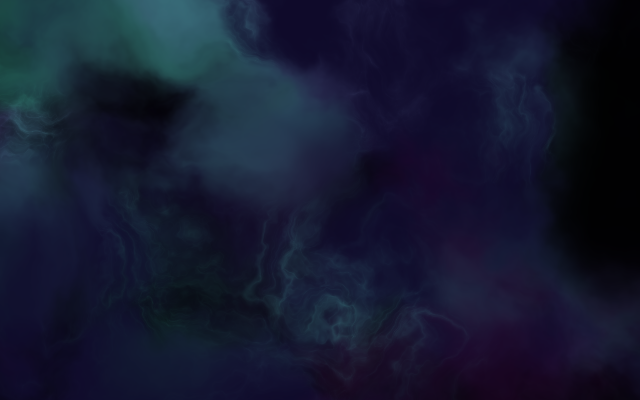
Write a WebGL 1 fragment shader that draws this texture.

```glsl
precision highp float;
// A dim nebula: teal and slate clouds over an indigo and plum sky.
// Broad glows set where gas gathers; warped fractal noise shapes it,
// and ridged noise cuts fine filaments into scattered patches of it.

uniform vec2 u_resolution;

#define CLOUD_SCALE 3.2
#define WARP 0.16
#define FILAMENT_SCALE 9.0
#define FILAMENT_DEPTH 0.85
#define CLOUD_GAIN 1.45
#define VOID_COLOR vec3(0.010, 0.006, 0.028)
#define INDIGO vec3(0.058, 0.040, 0.165)
#define PLUM vec3(0.150, 0.015, 0.170)
#define SLATE vec3(0.240, 0.270, 0.430)
#define TEAL vec3(0.260, 0.550, 0.560)
#define GREEN vec3(0.150, 0.500, 0.390)

float hash(vec2 cell) {
  vec3 h = fract(vec3(cell.xyx) * 0.1031);
  h += dot(h, h.yzx + 33.33);
  return fract((h.x + h.y) * h.z);
}

float noise(vec2 p) {
  vec2 cell = floor(p);
  vec2 f = fract(p);
  f = f * f * f * (f * (f * 6.0 - 15.0) + 10.0);
  float low = mix(hash(cell), hash(cell + vec2(1.0, 0.0)), f.x);
  float high = mix(hash(cell + vec2(0.0, 1.0)), hash(cell + 1.0), f.x);
  return mix(low, high, f.y);
}

// Turns and doubles the domain between octaves
vec2 nextOctave(vec2 p) {
  return mat2(1.6, 1.2, -1.2, 1.6) * p + 17.3;
}

float fbm(vec2 p) {
  float sum = 0.0;
  float amplitude = 0.5;
  for (int i = 0; i < 6; i++) {
    sum += amplitude * noise(p);
    p = nextOctave(p);
    amplitude *= 0.5;
  }
  return sum;
}

// Bright thin creases where the noise crosses its middle value
float filaments(vec2 p) {
  float sum = 0.0;
  float amplitude = 0.5;
  for (int i = 0; i < 5; i++) {
    float crease = 1.0 - abs(2.0 * noise(p) - 1.0);
    sum += amplitude * crease * crease;
    p = nextOctave(p);
    amplitude *= 0.55;
  }
  return sum;
}

float glow(vec2 p, vec2 center, vec2 radius) {
  vec2 q = (p - center) / radius;
  return exp(-dot(q, q));
}

// Where the gas gathers: upper banks, a misty heart, lower drifts
float gasEnvelope(vec2 p) {
  float gas = 0.90 * glow(p, vec2(0.60, 1.06), vec2(0.58, 0.27));
  gas += 0.60 * glow(p, vec2(0.00, 0.70), vec2(0.19, 0.24));
  gas += 0.48 * glow(p, vec2(0.47, 0.58), vec2(0.16, 0.17));
  gas += 0.42 * glow(p, vec2(1.22, 0.78), vec2(0.18, 0.15));
  gas += 0.36 * glow(p, vec2(0.78, 0.28), vec2(0.33, 0.15));
  gas += 0.40 * glow(p, vec2(1.50, 0.05), vec2(0.20, 0.24));
  return gas + 0.035;
}

void main() {
  vec2 p = gl_FragCoord.xy / u_resolution.y;
  vec2 drift = vec2(fbm(p * 2.6 + 4.1), fbm(p * 2.6 + 31.7)) - 0.5;
  vec2 q = p + WARP * 2.0 * drift;

  // Sky: black hollows, indigo haze and plum stains
  float haze = smoothstep(0.28, 0.60, fbm(q * 2.3 + 9.4));
  vec3 color = mix(VOID_COLOR, INDIGO, haze);
  float stain = smoothstep(0.48, 0.74, fbm(q * 2.1 + 52.6));
  stain += 0.6 * glow(q, vec2(0.68, 0.54), vec2(0.15, 0.14));
  color = mix(color, PLUM, 0.55 * min(stain, 1.0));

  // Gas density, frayed into filaments in some patches
  float body = smoothstep(0.20, 0.78, fbm(q * CLOUD_SCALE + 21.8));
  float density = CLOUD_GAIN * gasEnvelope(q) * body;
  float frayed = smoothstep(0.46, 0.64, noise(p * 3.4 + 6.7));
  float threads = filaments(q * FILAMENT_SCALE + drift * 3.0);
  density *= mix(1.0, 0.15 + 1.6 * threads * threads, FILAMENT_DEPTH * frayed);
  density = 1.0 - exp(-1.35 * density);

  // Gas hue: slate around the heart, green toward the left
  float mist = glow(q, vec2(0.36, 0.68), vec2(0.26, 0.26));
  float tealness = smoothstep(0.30, 0.56, fbm(q * 2.0 + 73.2));
  vec3 gas = mix(SLATE, TEAL, tealness * (1.0 - 0.85 * mist));
  float greenness = smoothstep(0.40, 0.65, noise(q * 3.0 + 14.5));
  greenness *= 1.0 - smoothstep(0.35, 0.75, p.x);
  gas = mix(gas, GREEN, greenness * (1.0 - mist));
  color = mix(color, gas, density);

  // Empty space beyond the upper right border
  float border = smoothstep(1.38, 1.56, q.x) * smoothstep(0.15, 0.45, q.y);
  color *= 1.0 - 0.9 * border;

  gl_FragColor = vec4(color, 1.0);
}
```
